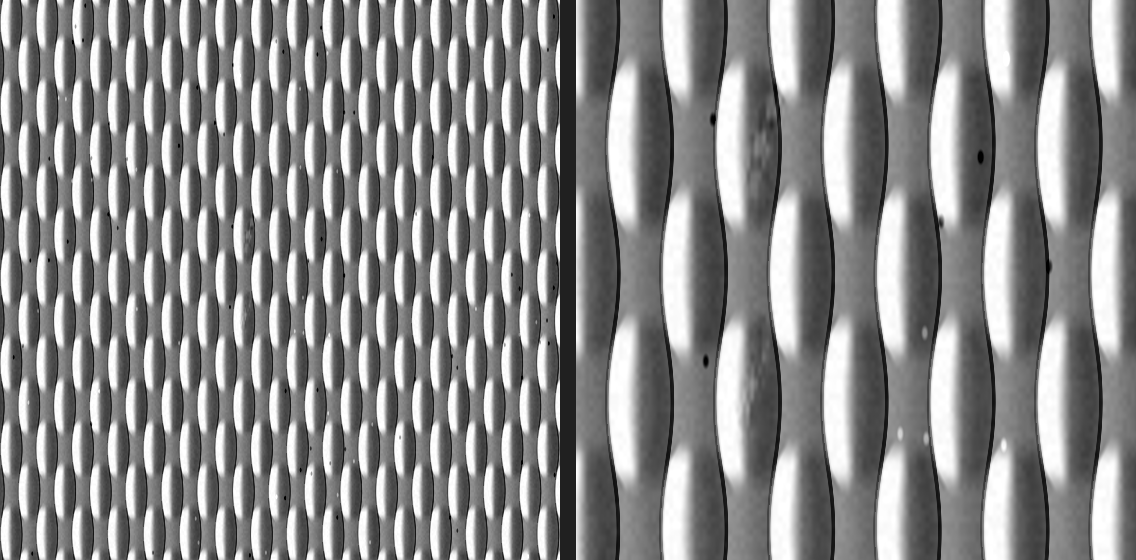
Left, the full canvas; right, a detail of the centre.
Give the GLSL for this texture, as a Shadertoy shader.

```glsl
// Embossed grey metal sheet: staggered columns of swelling ridges lit from the left.

const float COLUMNS = 31.3;         // ridge columns across
const float ROWS = 6.55;            // swellings down each column
const vec2 PHASE = vec2(11.615, 3.8);
const float SWELL = 0.115;          // sideways sway of the seams, in columns
const float SEAM_HALF_WIDTH = 0.038;
const float SHINE = 0.99;
const float SHADE = 0.27;
const float NECK_LIGHT = 0.57;
const float NECK_DARK = 0.41;
const float SEAM_TONE = 0.07;
const float GRAIN = 0.05;
const float RIDGE_VARIATION = 0.04;
const float PIT_CHANCE = 0.012;
const float PI = 3.14159265;

float hash(vec2 p) {
    return fract(sin(dot(p, vec2(127.1, 311.7))) * 43758.5453);
}

float noise(vec2 p) {
    vec2 i = floor(p), f = fract(p);
    f = f * f * (3.0 - 2.0 * f);
    return mix(mix(hash(i), hash(i + vec2(1, 0)), f.x),
               mix(hash(i + vec2(0, 1)), hash(i + vec2(1, 1)), f.x), f.y);
}

// Tone across one column: x runs -1..1 between seams, swell 0..1 from neck to bulge
float ridgeTone(float x, float swell, float variation) {
    float body = smoothstep(0.12, 0.52, swell);
    float neck = mix(NECK_LIGHT, NECK_DARK, smoothstep(-1.0, 1.0, x));
    float shade = SHADE + 0.14 * (1.0 - smoothstep(-0.1, 0.55, x))
                + 0.05 * smoothstep(0.65, 1.0, x) + variation;
    float leftEdge = mix(-0.7, -1.08, body);
    float shine = smoothstep(leftEdge, leftEdge + 0.25, x)
                * (1.0 - smoothstep(-0.36, 0.12, x + variation));
    float tone = mix(NECK_LIGHT, shade, smoothstep(-1.0, -0.75, x));
    return mix(neck, mix(tone, SHINE, shine), body);
}

// Sparse small pits and bright nicks
float specks(vec2 uv) {
    vec2 p = uv * vec2(64.0, 48.0), cell = floor(p);
    float pick = hash(cell + 7.3);
    vec2 center = 0.25 + 0.5 * vec2(hash(cell + 1.7), hash(cell + 4.1));
    vec2 d = (fract(p) - center) * vec2(1.0, 0.6);
    float spot = 1.0 - smoothstep(0.04, 0.16, length(d));
    return spot * (step(1.0 - PIT_CHANCE, pick) * 0.3 - step(pick, PIT_CHANCE) * 0.4);
}

// Two long vertical scuffs, the upper one stronger
float scuffs(vec2 uv) {
    float sum = 0.0;
    for (int i = 0; i < 2; i++) {
        float n = float(i);
        vec2 d = uv - vec2(0.446 - 0.006 * n, 0.585 - 0.145 * n);
        d.x -= 0.006 * sin(d.y * 45.0);
        float area = exp(-pow(d.x / 0.006, 2.0) - pow(d.y / 0.034, 2.0));
        sum += area * (noise(uv * vec2(420.0, 130.0)) - 0.4) * (0.6 - 0.25 * n);
    }
    return sum;
}

void mainImage(out vec4 fragColor, in vec2 fragCoord) {
    vec2 uv = fragCoord / iResolution.xy;
    float pixel = COLUMNS / iResolution.x;

    // Sway the column grid so neighbours swell in turn
    vec2 p = uv * vec2(COLUMNS, ROWS) - PHASE;
    p.x += 0.03 * (noise(uv * vec2(9.0, 14.0)) - 0.5);
    float wave = cos(2.0 * PI * p.y);
    float warped = p.x - SWELL * wave * sin(PI * p.x);
    float column = floor(warped + 0.5);
    float across = warped - column;
    float parity = 1.0 - 2.0 * mod(column, 2.0);
    float swell = 0.5 + 0.5 * wave * parity;

    // Each swelling differs slightly in tone
    float row = floor(p.y + 0.5 * mod(column, 2.0) + 0.5);
    float variation = (hash(vec2(column, row)) - 0.5) * RIDGE_VARIATION;
    float tone = ridgeTone(across * 2.0, swell, variation);

    // Seams are darkest on the shaded side of a bulge
    float leftSwell = across > 0.0 ? swell : 1.0 - swell;
    float depth = mix(0.4, 0.95, smoothstep(0.2, 0.65, leftSwell));
    float seam = 1.0 - smoothstep(SEAM_HALF_WIDTH - 0.5 * pixel,
                                  SEAM_HALF_WIDTH + 0.5 * pixel, 0.5 - abs(across));
    tone = mix(tone, SEAM_TONE, seam * depth);

    // Surface grain and wear
    float grain = noise(uv * vec2(400.0, 260.0)) - 0.5;
    tone += grain * GRAIN + specks(uv) + scuffs(uv);

    fragColor = vec4(vec3(clamp(tone, 0.0, 1.0)), 1.0);
}
```
